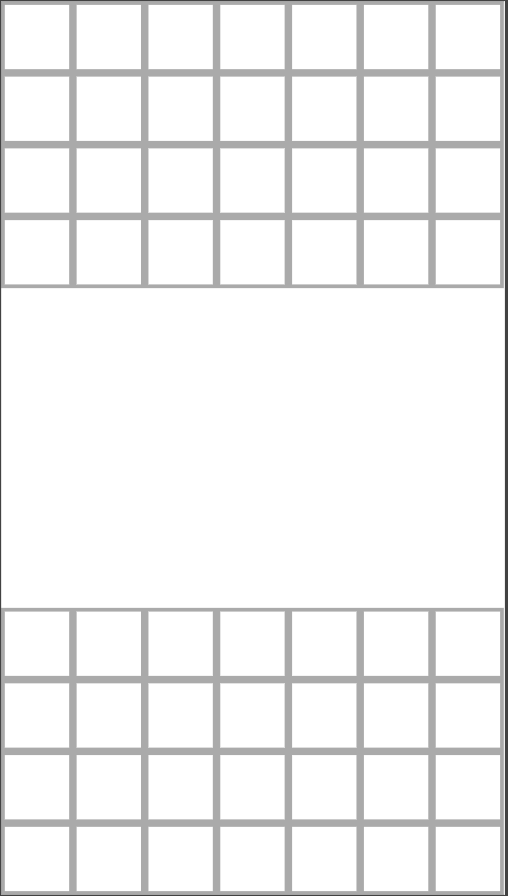
Write a WebGL 2 fragment shader that draws this pattern.

```glsl
#version 300 es
precision highp float;

uniform vec2 u_resolution;
out vec4 fragColor;

// Signed distance to an axis-aligned box given by two corners
float boxDistance(vec2 p, vec2 low, vec2 high) {
    vec2 d = abs(p - 0.5 * (low + high)) - 0.5 * (high - low);
    return length(max(d, 0.0)) + min(max(d.x, d.y), 0.0);
}

float coverage(float dist, float pixel) {
    return clamp(0.5 - dist / pixel, 0.0, 1.0);
}

// Block of seven by four bordered square cells
float gridBlock(vec2 p, vec2 corner, float pixel) {
    vec2 local = p - corner;
    float block = coverage(boxDistance(local, vec2(0.0), vec2(7.0, 4.0)), pixel);
    float hole = coverage(boxDistance(fract(local), vec2(0.052), vec2(0.948)), pixel);
    return block * (1.0 - hole);
}

void main() {
    // One unit is the side of one grid cell
    vec2 canvas = vec2(7.073, 12.488);
    vec2 p = gl_FragCoord.xy / u_resolution * canvas;
    float pixel = canvas.y / u_resolution.y;

    // Lower and upper grids with an empty band between them
    float lines = max(gridBlock(p, vec2(0.015, 0.016), pixel),
                      gridBlock(p, vec2(0.015, 8.472), pixel));
    vec3 color = mix(vec3(1.0), vec3(0.667), lines);

    // Thin dark frame, heavier on the right
    float inside = coverage(boxDistance(p, vec2(0.016), vec2(7.03, 12.472)), pixel);
    color = mix(vec3(0.26), color, inside);

    fragColor = vec4(color, 1.0);
}
```
